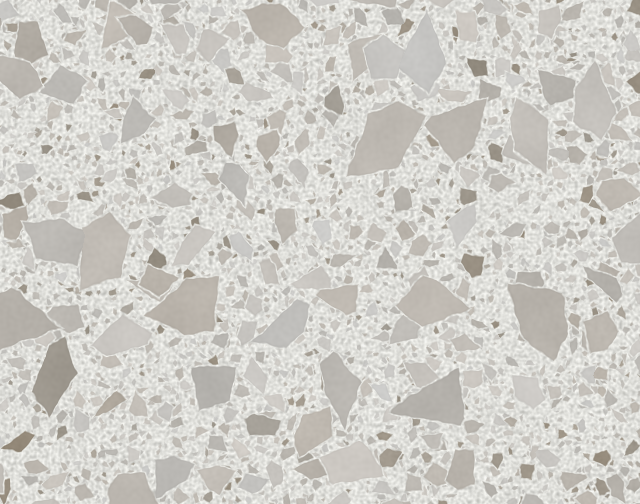
Give the GLSL for this texture, as a Shadertoy shader.

```glsl
// Pale quartz composite: a bright, finely grained cement with angular stone chips.
// Five grids of jittered convex polygons are stacked from fine grit to large chips;
// gradient noise roughens their edges, tints the stone and grains the cement.

vec3 hash3(vec2 p, float seed) {
    vec3 q = fract(vec3(p.xyx + seed * 7.31) * vec3(0.1031, 0.1030, 0.0973));
    q += dot(q, q.yxz + 33.33);
    return fract((q.xxy + q.yzz) * q.zyx);
}

vec2 gradientAt(vec2 cell) {
    float a = 6.2832 * hash3(cell, 3.7).x;
    return vec2(cos(a), sin(a));
}

float gradientNoise(vec2 p) {
    vec2 i = floor(p), f = fract(p);
    vec2 u = f * f * f * (f * (f * 6.0 - 15.0) + 10.0);
    vec2 e = vec2(1.0, 0.0);
    float bottom = mix(dot(gradientAt(i), f), dot(gradientAt(i + e), f - e), u.x);
    float top = mix(dot(gradientAt(i + e.yx), f - e.yx), dot(gradientAt(i + 1.0), f - 1.0), u.x);
    return mix(bottom, top, u.y);
}

// Signed distance to an irregular, stretched five-sided chip
float chipDistance(vec2 p, vec2 id, float seed) {
    vec3 h = hash3(id, seed + 1.0);
    float turn = 6.2832 * h.x;
    float stretch = mix(1.0, 1.35, h.y);
    float radius = mix(0.19, 0.43, h.z);
    p = mat2(cos(turn), sin(turn), -sin(turn), cos(turn)) * p;
    p *= vec2(1.0 / stretch, stretch);
    float d = -1.0;
    for (int k = 0; k < 5; k++) {
        vec3 side = hash3(id, seed + 2.0 + float(k));
        float a = 1.2566 * (float(k) + 0.85 * (side.x - 0.5));
        d = max(d, dot(p, vec2(cos(a), sin(a))) - radius * mix(0.5, 1.0, side.y));
    }
    return d;
}

// Nearest chip of one grid: distance in x, cell in yz
vec3 nearestChip(vec2 p, float density, float seed) {
    vec3 best = vec3(1.0, 0.0, 0.0);
    for (int y = -1; y <= 1; y++)
    for (int x = -1; x <= 1; x++) {
        vec2 id = floor(p) + vec2(x, y);
        vec3 h = hash3(id, seed);
        if (h.z > density) continue;
        float d = chipDistance(p - id - mix(vec2(0.15), vec2(0.85), h.xy), id, seed);
        if (d < best.x) best = vec3(d, id);
    }
    return best;
}

vec3 cement(vec2 p) {
    float grain = gradientNoise(p * 145.0);
    float veins = 0.5 - 2.0 * abs(gradientNoise(p * 80.0 + 9.0));
    float cloud = gradientNoise(p * 9.0);
    float light = 0.862 + 0.13 * grain + 0.09 * veins + 0.015 * cloud;
    return min(vec3(light, light, light - 0.018), 0.96);
}

// Mostly pale grey stone, with some taupe and a few dark brown pieces
vec3 stone(vec2 p, vec2 id, float seed) {
    vec3 h = hash3(id, seed + 11.0);
    vec3 tint = mix(vec3(0.80, 0.79, 0.775), vec3(0.69, 0.67, 0.64), h.x);
    tint = mix(tint, vec3(0.54, 0.50, 0.44), smoothstep(0.8, 1.0, h.y));
    tint += (h.z - 0.5) * vec3(0.02, 0.0, -0.02);
    return tint + 0.035 * gradientNoise(p * 13.0 + h.xy * 9.0)
                + 0.02 * gradientNoise(p * 90.0);
}

void mainImage(out vec4 fragColor, in vec2 fragCoord) {
    vec2 p = fragCoord / iResolution.y;
    float pixel = 1.0 / iResolution.y;
    vec3 ground = cement(p);
    vec3 color = ground;

    // Grit first, large chips last
    for (int i = 0; i < 5; i++) {
        float layer = float(i);
        float size = 0.018 * pow(1.75, layer);
        float density = i == 4 ? 0.75 : 0.52 - 0.03 * layer;
        float seed = 20.0 * layer + 5.0;
        vec3 chip = nearestChip(p / size + 17.3 * layer, density, seed);
        float d = chip.x * size;
        d += 0.035 * size * gradientNoise(p * 6.0 / size);
        d += 0.0015 * gradientNoise(p * 95.0);

        // A rim of bare cement keeps chips apart
        float rim = 1.0 - smoothstep(0.001, 0.003 + pixel, d);
        color = mix(color, ground + 0.015, rim);

        // Stone body with a slightly shaded edge
        vec3 body = stone(p, chip.yz, seed);
        body -= 0.025 * smoothstep(-0.005, 0.0, d);
        float cover = 1.0 - smoothstep(-pixel, pixel, d);
        color = mix(color, body, cover * mix(0.8, 0.97, layer / 4.0));
    }
    fragColor = vec4(color, 1.0);
}
```
